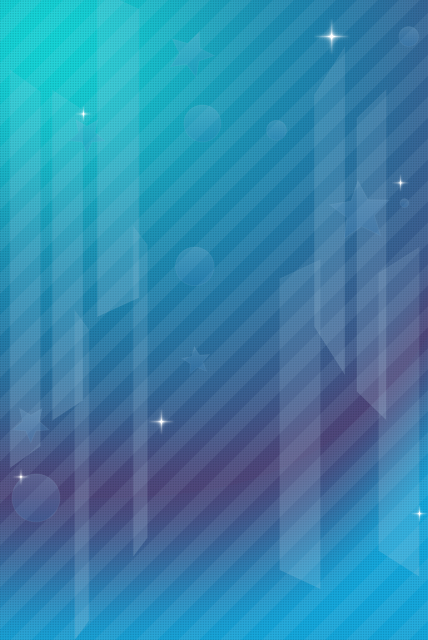
Write a Shadertoy shader that draws this background.

```glsl
#define STRIPE_PERIOD 0.098
#define STRIPE_SLOPE 1.0
#define STRIPE_GAIN 0.045
#define MESH_CELLS 171.0
#define MESH_DEPTH 0.15
#define PANEL_ALPHA 0.16
#define GLASS_ALPHA 0.22
#define RIM_ALPHA 0.10
#define STAR_WAIST 0.46

const float TAU = 6.2831853;
const vec3 TEAL = vec3(0.07, 0.80, 0.81);
const vec3 BLUE = vec3(0.11, 0.48, 0.65);
const vec3 INDIGO = vec3(0.22, 0.35, 0.54);
const vec3 PURPLE = vec3(0.29, 0.26, 0.46);
const vec3 CYAN = vec3(0.07, 0.63, 0.83);
const vec3 FROST = vec3(0.70, 0.82, 0.90);
const vec3 GLASS = vec3(0.20, 0.50, 0.76);

// Panels: centre x, half width, centre y, half height
const vec4 PANELS[9] = vec4[9](
    vec4(0.059, 0.035, 0.867, 0.439), vec4(0.158, 0.035, 0.899, 0.362),
    vec4(0.276, 0.048, 1.137, 0.359), vec4(0.328, 0.016, 0.581, 0.363),
    vec4(0.191, 0.016, 0.385, 0.362), vec4(0.770, 0.035, 1.003, 0.326),
    vec4(0.868, 0.034, 0.900, 0.352), vec4(0.701, 0.047, 0.504, 0.362),
    vec4(0.932, 0.047, 0.533, 0.354));
const float FLARES[9] = float[9](
    -0.025, -0.023, -0.022, -0.021, -0.022, 0.055, 0.033, 0.022, 0.030);

// Bubbles and sparkles: centre, radius
const vec3 BUBBLES[6] = vec3[6](
    vec3(0.473, 1.207, 0.043), vec3(0.646, 1.191, 0.023),
    vec3(0.955, 1.410, 0.023), vec3(0.455, 0.873, 0.045),
    vec3(0.945, 1.021, 0.010), vec3(0.084, 0.332, 0.056));
const vec3 SPARKLES[6] = vec3[6](
    vec3(0.775, 1.410, 0.043), vec3(0.195, 1.229, 0.020),
    vec3(0.936, 1.068, 0.021), vec3(0.377, 0.510, 0.031),
    vec3(0.049, 0.381, 0.021), vec3(0.980, 0.295, 0.021));

// Stars: centre, radius, clockwise tilt
const vec4 STARS[5] = vec4[5](
    vec4(0.445, 1.369, 0.055, 0.38), vec4(0.203, 1.180, 0.043, 0.63),
    vec4(0.842, 1.000, 0.073, -0.08), vec4(0.459, 0.652, 0.033, -0.15),
    vec4(0.072, 0.505, 0.044, 0.63));

float coverage(float dist, float pixel) {
    return clamp(0.5 - dist / pixel, 0.0, 1.0);
}

float starDistance(vec2 p, float radius, float tilt) {
    float sector = TAU / 5.0;
    float angle = mod(atan(p.x, p.y) - tilt + 0.5 * sector, sector) - 0.5 * sector;
    vec2 folded = length(p) * vec2(abs(sin(angle)), cos(angle));
    vec2 tip = vec2(0.0, radius);
    vec2 edge = STAR_WAIST * radius * vec2(sin(0.5 * sector), cos(0.5 * sector)) - tip;
    return dot(folded - tip, normalize(vec2(-edge.y, edge.x)));
}

float panelDistance(vec2 p, vec4 panel, float flare) {
    vec2 q = p - panel.xz;
    float slope = flare / panel.y;
    float ends = (abs(q.y) - panel.w - slope * q.x) / sqrt(1.0 + slope * slope);
    return max(abs(q.x) - panel.y, ends);
}

vec3 backdrop(vec2 p) {
    float reach = distance(p, vec2(0.10, 1.40));
    vec3 color = mix(TEAL, BLUE, smoothstep(0.0, 0.75, reach));
    color = mix(color, INDIGO, smoothstep(0.60, 1.05, reach));
    // Curved purple ridge, with cyan below it
    float rise = p.y - (0.33 + 0.38 * pow(p.x, 4.0));
    color = mix(color, PURPLE, exp(-rise * rise / 0.018));
    return rise < 0.0 ? mix(PURPLE, CYAN, smoothstep(-0.04, 0.40, -rise)) : color;
}

vec3 glass(vec3 color, float dist, float height, float pixel) {
    float inside = coverage(dist, pixel);
    float rim = coverage(abs(dist) - 0.4 * pixel, pixel);
    vec3 tint = mix(GLASS, FROST, clamp(0.4 + 0.4 * height, 0.0, 1.0));
    color = mix(color, tint, GLASS_ALPHA * inside);
    return mix(color, FROST, RIM_ALPHA * rim);
}

float sparkle(vec2 p, float radius) {
    vec2 v = abs(p) / radius;
    vec2 rays = max(1.0 - v, 0.0) * exp(-14.0 * v.yx);
    return 0.8 * (rays.x + rays.y) + 0.3 * exp(-14.0 * dot(v, v));
}

void mainImage(out vec4 fragColor, in vec2 fragCoord) {
    float pixel = 1.0 / iResolution.x;
    vec2 p = fragCoord * pixel;
    vec3 color = backdrop(p);

    // Diagonal stripes
    float phase = abs(fract((p.y - STRIPE_SLOPE * p.x) / STRIPE_PERIOD) - 0.5);
    float stripe = coverage((phase - 0.25) * STRIPE_PERIOD, 1.5 * pixel);
    color = mix(color, FROST, STRIPE_GAIN * (2.0 * stripe + 0.3));

    // Fine dotted mesh
    vec2 weave = 0.5 + 0.5 * sin(TAU * MESH_CELLS * p);
    color *= 1.0 + MESH_DEPTH * (0.25 - weave.x * weave.y);

    // Translucent panels
    for (int i = 0; i < 9; i++) {
        float dist = panelDistance(p, PANELS[i], FLARES[i]);
        float fade = 0.5 - 0.5 * (p.y - PANELS[i].z) / PANELS[i].w;
        color = mix(color, FROST, PANEL_ALPHA * (0.8 + 0.5 * fade) * coverage(dist, pixel));
        color = mix(color, FROST, 0.07 * coverage(abs(dist) - 0.4 * pixel, pixel));
    }

    // Bubbles and stars
    for (int i = 0; i < 6; i++) {
        vec2 q = p - BUBBLES[i].xy;
        color = glass(color, length(q) - BUBBLES[i].z, q.y / BUBBLES[i].z, pixel);
    }
    for (int i = 0; i < 5; i++) {
        vec2 q = p - STARS[i].xy;
        color = glass(color, starDistance(q, STARS[i].z, STARS[i].w), q.y / STARS[i].z, pixel);
    }

    // Sparkles
    for (int i = 0; i < 6; i++) {
        float light = sparkle(p - SPARKLES[i].xy, SPARKLES[i].z);
        color = mix(color, vec3(1.0), min(light, 1.0));
    }
    fragColor = vec4(color, 1.0);
}
```
